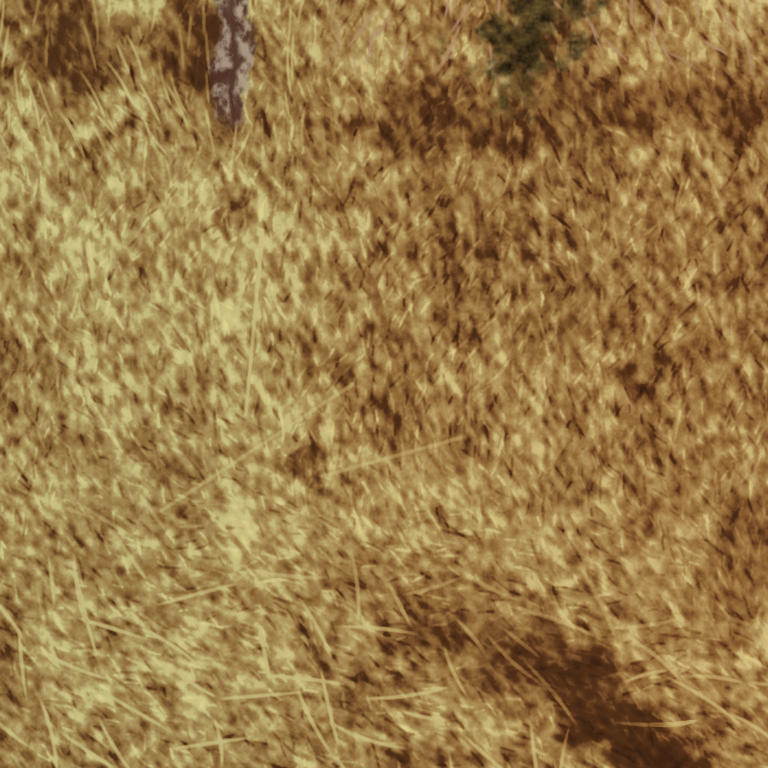
Reproduce this texture procedurally as a three.js fragment shader.

```glsl
// Sunlit meadow of dry grass with a bark trunk, dark shrubs and a cast shadow.
// Crossed streak noise makes the matted grass, hashed cells scatter blades over
// it, and their summed tone, darkened by ragged shade, goes through a straw ramp.
varying vec2 vUv;

const vec3 EARTH = vec3(0.33, 0.20, 0.10);
const vec3 UMBER = vec3(0.47, 0.32, 0.17);
const vec3 OCHRE = vec3(0.56, 0.42, 0.22);
const vec3 STRAW = vec3(0.63, 0.51, 0.30);
const vec3 HAY = vec3(0.69, 0.60, 0.37);
const vec3 PALE = vec3(0.77, 0.72, 0.48);
const vec3 BARK = vec3(0.66, 0.59, 0.52);
const vec3 BARK_DARK = vec3(0.30, 0.19, 0.15);
const vec3 SPRUCE = vec3(0.25, 0.20, 0.10);
const vec3 TWIG = vec3(0.70, 0.56, 0.45);
const vec3 COOL_TINT = vec3(0.99, 1.01, 1.02);
const vec3 RUST_TINT = vec3(1.02, 0.97, 0.95);
const float BASE_TONE = 0.67;
const float GRAIN = 0.95;
const float STREAK = 0.52;
const float BLADE = 0.34;
const float EDGE = 0.0017;

float hash(vec2 p) {
  return fract(sin(dot(p, vec2(127.1, 311.7))) * 43758.5453);
}

float noise(vec2 p) {
  vec2 i = floor(p), f = fract(p);
  f = f * f * (3.0 - 2.0 * f);
  return mix(mix(hash(i), hash(i + vec2(1.0, 0.0)), f.x),
             mix(hash(i + vec2(0.0, 1.0)), hash(i + 1.0), f.x), f.y);
}

// Four octaves, centred on zero.
float fbm(vec2 p) {
  float sum = 0.0, gain = 0.533;
  for (int i = 0; i < 4; i++) {
    sum += gain * (noise(p) - 0.5);
    p = p * 2.03 + 17.3;
    gain *= 0.5;
  }
  return sum;
}

vec2 turn(vec2 p, float angle) {
  float c = cos(angle), s = sin(angle);
  return vec2(c * p.x + s * p.y, c * p.y - s * p.x);
}

float streak(vec2 p, float angle) {
  return noise(turn(p, angle) * vec2(48.0, 135.0) + 31.0 * angle) - 0.5;
}

// How far the grass lies flat: front and left most.
float fallen(vec2 p) {
  return 1.0 - smoothstep(0.2, 0.6, p.y + 0.15 * p.x);
}

// Scattered bent blades: x is signed tone, y is coverage.
vec2 blades(vec2 p, float cells, float size, float halfWidth, float spread, float seed) {
  vec2 result = vec2(0.0);
  for (int k = 0; k < 9; k++) {
    vec2 cell = floor(p * cells) + vec2(mod(float(k), 3.0), floor(float(k) / 3.0)) - 1.0;
    vec2 key = cell + seed;
    vec2 root = (cell + vec2(hash(key), hash(key + 41.3))) / cells;
    float angle = 1.7 + 0.9 * fallen(root) + 1.2 * (noise(root * 7.0) - 0.5);
    vec2 q = turn(p - root, angle + spread * (hash(key + 73.1) - 0.5));
    float len = size * mix(0.5, 1.0, hash(key + 19.7)), along = q.x / len;
    q.y += (hash(key + 57.9) - 0.5) * 0.25 * len * along * along;
    float wide = halfWidth * (1.0 - 0.5 * along * along);
    float mask = 1.0 - smoothstep(wide - EDGE, wide + EDGE, abs(q.y));
    mask *= 1.0 - smoothstep(0.6, 1.0, abs(along));
    result += mask * vec2(2.0 * hash(key + 91.2) - 1.0, 1.0);
  }
  return vec2(result.x, min(result.y, 1.0));
}

float blob(vec2 p, float x, float y, float w, float h) {
  return 1.0 - smoothstep(0.4, 1.2, length((p - vec2(x, y)) / vec2(w, h)));
}

float segment(vec2 p, vec2 a, vec2 b) {
  vec2 d = b - a;
  return length(p - a - d * clamp(dot(p - a, d) / dot(d, d), 0.0, 1.0));
}

float stalk(vec2 p, vec2 a, vec2 b) {
  return 1.0 - smoothstep(0.0008, 0.0042, segment(p, a, b));
}

vec3 strawRamp(float tone) {
  float k = clamp(tone, 0.0, 1.0) * 5.0;
  vec3 c = mix(EARTH, UMBER, min(k, 1.0));
  c = mix(c, OCHRE, clamp(k - 1.0, 0.0, 1.0));
  c = mix(c, STRAW, clamp(k - 2.0, 0.0, 1.0));
  c = mix(c, HAY, clamp(k - 3.0, 0.0, 1.0));
  c = mix(c, PALE, clamp(k - 4.0, 0.0, 1.0));
  return c * (1.0 + 0.8 * clamp(tone, -0.5, 0.0) + 0.25 * clamp(tone - 1.0, 0.0, 0.5));
}

void main() {
  vec2 p = vUv, ragged = vec2(fbm(p * 28.0), fbm(p * 28.0 + 50.0));
  vec2 rag = p + 0.10 * ragged;
  float right = smoothstep(0.1, 0.9, p.x + 0.3 * fbm(p * 4.0));
  // Broad patches, matted grain and short blades.
  float tone = BASE_TONE - 0.15 * right + 0.6 * fbm(p * 6.0) + 0.5 * fbm(p * 17.0);
  tone += GRAIN * fbm(p * vec2(85.0, 75.0));
  tone += STREAK * (mix(streak(p, 1.6), streak(p, 2.7), fallen(p)) + streak(p, 2.15));
  tone += BLADE * (blades(p, 62.0, 0.013, 0.0018, 1.6, 29.0).x + blades(p, 36.0, 0.025, 0.0021, 1.2, 61.0).x);
  // Pale straws: fallen in front, standing at upper left.
  float front = 1.0 - smoothstep(0.25, 0.48, p.y + 0.2 * p.x);
  float tall = smoothstep(0.74, 0.86, p.y) * (1.0 - smoothstep(0.35, 0.5, p.x));
  float straws = max(blades(p, 14.0, 0.068, 0.0026, 1.8, 87.0).y * front, blades(p, 23.0, 0.042, 0.002, 0.4, 113.0).y * tall);
  straws = max(straws, stalk(p, vec2(0.342, 0.70), vec2(0.320, 0.46)));
  straws = max(straws, 0.6 * max(stalk(p, vec2(0.21, 0.335), vec2(0.46, 0.50)), stalk(p, vec2(0.42, 0.38), vec2(0.60, 0.43))));
  // Cast shadow, shaded band, shrubs and a small hollow.
  float shade = 0.9 * (1.0 - smoothstep(0.02, 0.07, segment(rag, vec2(0.68, 0.16), vec2(0.90, -0.04))));
  shade = max(shade, 0.5 * max(blob(rag, 0.60, 0.17, 0.07, 0.04), blob(rag, 1.0, 0.27, 0.09, 0.09)));
  shade = max(shade, 0.6 * max(blob(rag, 0.57, 0.85, 0.15, 0.045), blob(rag, 0.87, 0.86, 0.25, 0.05)));
  shade = max(shade, 0.9 * max(blob(rag, 0.09, 0.95, 0.09, 0.09), blob(rag, 0.25, 0.93, 0.06, 0.08)));
  shade = max(shade, 0.8 * blob(rag, 0.40, 0.40, 0.035, 0.03));
  tone = mix(tone, tone * 0.5 - 0.35, shade);
  tone = mix(tone, 1.08, straws * (0.75 - 0.45 * shade));
  vec3 color = strawRamp(tone) * mix(COOL_TINT, RUST_TINT, right);
  // Spruce and bare twigs at the far edge.
  float spruce = blob(rag + 0.1 * ragged, 0.69, 0.95, 0.065, 0.08);
  color = mix(color, SPRUCE * (1.0 + 2.2 * fbm(p * 80.0)), 0.9 * spruce);
  float twigs = blades(p, 24.0, 0.04, 0.0018, 1.4, 151.0).y * smoothstep(0.88, 0.94, p.y);
  color = mix(color, TWIG, 0.75 * twigs * smoothstep(0.4, 0.47, p.x) * (1.0 - spruce));
  // Flaking trunk with a dark central furrow.
  vec2 bark = p + 0.04 * ragged;
  float trunk = (1.0 - smoothstep(0.020, 0.030, abs(bark.x - 0.302 - 0.06 * (p.y - 0.9)))) * smoothstep(0.825, 0.875, rag.y);
  float flakes = smoothstep(-0.2, 0.16, fbm(p * vec2(90.0, 60.0) + 9.0)) * smoothstep(0.0, 0.010, abs(bark.x - 0.306));
  color = mix(color, mix(BARK_DARK, BARK, flakes), 0.9 * trunk);
  gl_FragColor = vec4(color, 1.0);
}
```
